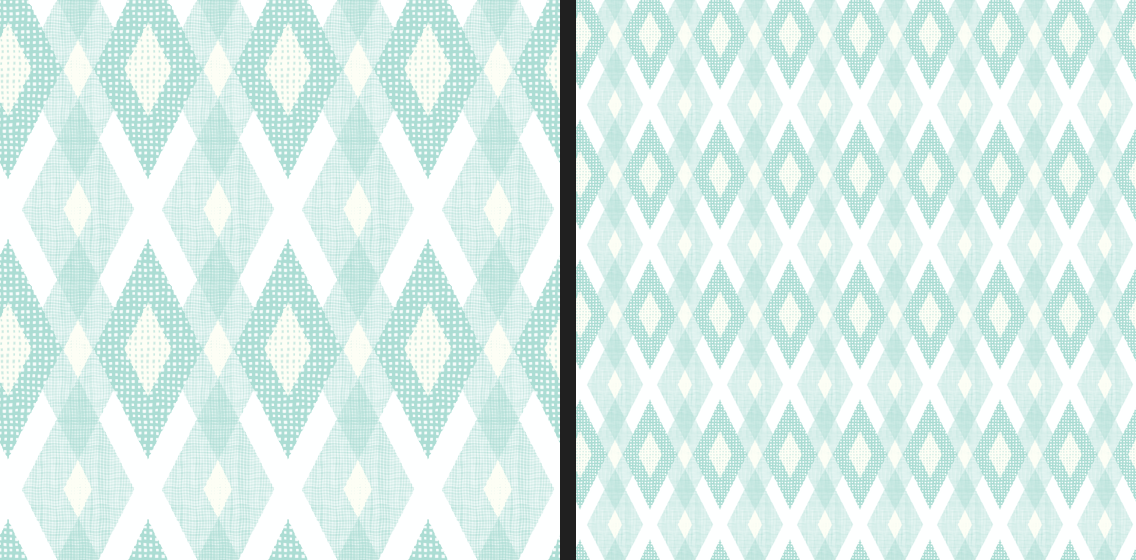
Left: one tile. Right: repeated 2 by 2.
Reproduce this pattern procedurally as a Shadertoy shader.

```glsl
// Woven argyle: bold dotted diamonds over columns of overlapping sheer linen diamonds.
#define REPEATS vec2(4.0, 2.0)        // cells across and down the canvas
#define ORIGIN vec2(0.2643, 0.3763)   // centre of one bold diamond
#define BOLD_SIZE vec2(0.0968, 0.196) // half width, half height
#define BOLD_CORE vec2(0.0425, 0.085)
#define LINEN_SIZE vec2(0.1005, 0.199)
#define LINEN_CORE vec2(0.0258, 0.0525)
#define THREADS 192.0                 // linen threads across the canvas
#define DOTS 96.0                     // dots across the canvas
#define FRAY 0.0022                   // roughness of the diamond edges
#define PAPER vec3(0.995, 1.0, 1.0)
#define TEAL vec3(0.675, 0.865, 0.83)
#define CREAM vec3(0.992, 0.996, 0.962)

vec2 hash2(vec2 p) {
    vec3 q = fract(p.xyx * vec3(0.1031, 0.1030, 0.0973));
    q += dot(q, q.yzx + 33.33);
    return fract((q.xx + q.yz) * q.zy);
}

// Gradient noise that wraps after a whole number of lattice steps
float corner(vec2 i, vec2 f, vec2 o, vec2 period) {
    float a = 6.2832 * hash2(mod(i + o, period)).x;
    return dot(vec2(cos(a), sin(a)), f - o);
}

float gradientNoise(vec2 p, vec2 period) {
    vec2 i = floor(p), f = fract(p);
    vec2 u = f * f * f * (f * (f * 6.0 - 15.0) + 10.0);
    float low = mix(corner(i, f, vec2(0, 0), period), corner(i, f, vec2(1, 0), period), u.x);
    float high = mix(corner(i, f, vec2(0, 1), period), corner(i, f, vec2(1, 1), period), u.x);
    return mix(low, high, u.y);
}

vec2 wrapCentred(vec2 p, vec2 size) {
    return mod(p + 0.5 * size, size) - 0.5 * size;
}

float diamond(vec2 p, vec2 size) {
    return (dot(abs(p) / size, vec2(1.0)) - 1.0) * size.x * size.y / length(size);
}

float fill(float d, float px) {
    return smoothstep(0.75 * px, -0.75 * px, d);
}

// One direction of uneven threads; both coordinates run 0..1 over a cell
float threads(float across, float along, float count, float seed, float px) {
    vec2 drift = vec2(6.0, 10.0);
    float s = across * count + 0.7 * gradientNoise(vec2(across, along) * drift + 3.7 * seed, drift);
    float id = mod(floor(s), count);
    vec2 rnd = hash2(vec2(id, seed * 17.0 + 5.0));
    float run = gradientNoise(vec2(id + 0.5, along * 12.0 + seed * 5.3), vec2(count, 12.0));
    float halfWidth = 0.18 + 0.17 * rnd.x + 0.25 * run;
    return fill(abs(fract(s) - 0.5) - halfWidth, px * THREADS) * mix(0.55, 1.15, rnd.y);
}

float linen(vec2 cell, float seed, float px) {
    vec2 count = THREADS / REPEATS;
    float warp = threads(cell.x, cell.y, count.x, seed, px);
    float weft = threads(cell.y, cell.x, count.y, seed + 2.0, px);
    return clamp(0.17 + 0.31 * warp + 0.33 * weft, 0.0, 1.0);
}

// Rounded square dots on a slightly wavy grid
float dots(vec2 cell, vec2 shift, vec2 radius, float px) {
    vec2 count = DOTS / REPEATS;
    vec2 g = cell * count + shift;
    g += 0.3 * gradientNoise(cell * count * 0.25, count * 0.25);
    vec2 rnd = hash2(mod(floor(g), count) + 7.0 * shift);
    vec2 c = (fract(g) - 0.5 + 0.14 * (rnd - 0.5)) / (radius * mix(0.8, 1.2, rnd.y));
    float d = sqrt(sqrt(dot(c * c, c * c))) - 1.0;
    return fill(d * min(radius.x, radius.y), px * DOTS);
}

void mainImage(out vec4 fragColor, in vec2 fragCoord) {
    vec2 uv = fragCoord / iResolution.xy;
    float px = 1.0 / min(iResolution.x, iResolution.y);
    vec2 pitch = 1.0 / REPEATS;
    vec2 cell = fract((uv - ORIGIN) * REPEATS + 0.5);
    vec2 p = (cell - 0.5) * pitch;
    vec2 weave = THREADS / REPEATS;
    float fray = FRAY * gradientNoise(cell * weave, weave);
    vec3 col = PAPER;

    // Sheer linen column: two interleaved layers, each with a cream core
    for (int i = 0; i < 2; i++) {
        float layer = float(i);
        vec2 q = wrapCentred(p - 0.5 * pitch * vec2(1.0, layer), pitch);
        float cloth = linen(cell, layer, px);
        col = mix(col, TEAL, cloth * fill(diamond(q, LINEN_SIZE) + fray, px));
        vec3 core = mix(CREAM, TEAL, 0.22 * smoothstep(0.55, 0.9, cloth));
        col = mix(col, core, fill(diamond(q, LINEN_CORE) + fray, px));
    }

    // Bold diamond pierced by pale dots
    float pierced = dots(cell, vec2(0.0), vec2(0.25), px);
    vec3 bold = mix(TEAL, PAPER, 0.92 * pierced);
    col = mix(col, bold, fill(diamond(p, BOLD_SIZE) + fray, px));

    // Cream core with small teal gaps between its threads
    float gaps = dots(cell, vec2(0.5), vec2(0.17, 0.23), px);
    vec3 core = mix(CREAM, TEAL, 0.62 * gaps);
    col = mix(col, core, fill(diamond(p, BOLD_CORE) + 1.5 * fray, px));

    fragColor = vec4(col, 1.0);
}
```
